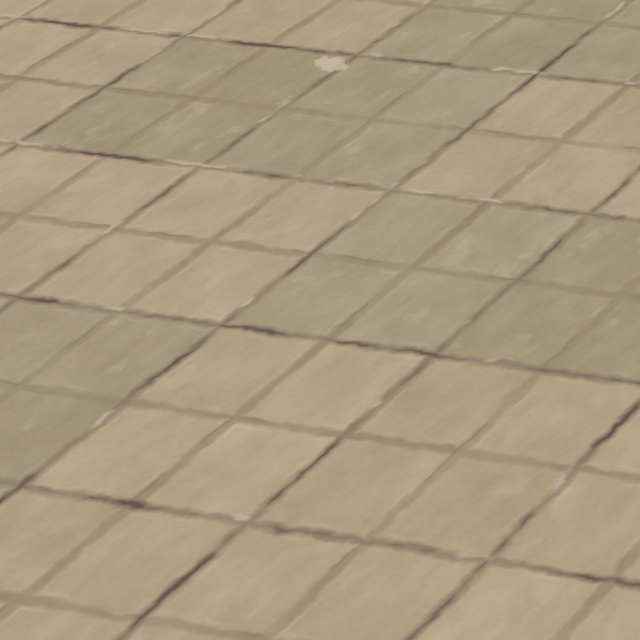
Give the GLSL for this texture, as a Shadertoy shader.

```glsl
vec2 hash2(vec2 p) {
    vec3 q = fract(p.xyx * vec3(0.1031, 0.1030, 0.0973));
    q += dot(q, q.yzx + 33.33);
    return fract((q.xx + q.yz) * q.zy);
}

// Gradient noise, centred on zero
float noise(vec2 p) {
    vec2 i = floor(p), f = fract(p);
    vec2 s = f * f * f * (f * (f * 6.0 - 15.0) + 10.0);
    vec2 e = vec2(0.0, 1.0);
    float a = dot(hash2(i) * 2.0 - 1.0, f);
    float b = dot(hash2(i + e.yx) * 2.0 - 1.0, f - e.yx);
    float c = dot(hash2(i + e) * 2.0 - 1.0, f - e);
    float d = dot(hash2(i + 1.0) * 2.0 - 1.0, f - 1.0);
    return mix(mix(a, b, s.x), mix(c, d, s.x), s.y);
}

float fbm(vec2 p) {
    float sum = 0.0, amp = 1.0;
    for (int i = 0; i < 5; i++) {
        sum += amp * noise(p);
        p = mat2(1.6, 1.2, -1.2, 1.6) * p + 17.3;
        amp *= 0.55;
    }
    return sum;
}

// Canvas position (y down) to slab units on the receding floor
vec2 floorPlane(vec2 q) {
    mat2 axes = mat2(0.2917, 0.0313, -0.293, 0.1706);
    return inverse(axes - outerProduct(q, vec2(-0.02, -0.08))) * (q - vec2(0.612, 0.297));
}

vec2 band(vec2 dist, vec2 halfWidth, vec2 soft) {
    return 1.0 - smoothstep(halfWidth - soft, halfWidth + soft, dist);
}

void mainImage(out vec4 fragColor, in vec2 fragCoord) {
    vec2 q = fragCoord / iResolution.xy;
    q.y = 1.0 - q.y;
    vec2 plane = floorPlane(q);
    vec2 pixel = 0.7 * fwidth(plane);

    // Worn, slightly wandering edges
    vec2 p = plane + 0.016 * vec2(noise(plane * 4.0), noise(plane * 4.0 + 31.0))
                   + 0.016 * vec2(noise(plane * 15.0 + 9.0), noise(plane * 15.0 + 53.0))
                   + 0.008 * vec2(noise(plane * 37.0), noise(plane * 37.0 + 14.0));
    vec2 slab = floor(p), quarter = floor(p * 2.0), lineId = floor(p + 0.5);
    vec2 slabDist = abs(p - lineId);
    vec2 quarterDist = abs(fract(p * 2.0 + 0.5) - 0.5) * 0.5;

    // Stone: warm tan slabs with an olive grey group
    bool grey = slab.y < 1.0 && slab.x > -3.0 &&
        (slab.y == -1.0 ? slab.x < 0.0 : slab.x >= slab.y * 0.5);
    vec3 col = grey ? vec3(0.645, 0.587, 0.485) : vec3(0.700, 0.630, 0.524);
    vec2 tint = hash2(slab + 40.0) - 0.5;
    col += tint.x * 0.018 + vec3(0.010, 0.0, -0.008) * tint.y;
    col += (hash2(quarter + 70.0).x - 0.5) * 0.016;
    if (slab == vec2(-1.0, 1.0)) col -= vec3(0.04, 0.036, 0.03);

    // Mottling, brushed streaks and grain
    col += 0.036 * fbm(plane * 3.0 + 5.0);
    col += 0.026 * fbm(plane * vec2(13.0, 6.0) + 80.0);
    col += 0.016 * noise(plane * 48.0);
    float scuff = smoothstep(0.25, 0.55, fbm(plane * vec2(6.0, 4.0) + 21.0));
    col = mix(col, vec3(0.75, 0.69, 0.59), 0.4 * scuff);

    // Thin pale rims beside the joints
    vec2 rim = band(abs(quarterDist - 0.04), vec2(0.006), vec2(0.010));
    col += 0.035 * max(rim.x, rim.y) * smoothstep(0.0, 0.35, noise(plane * 6.0 + 12.0));

    // Shallow grooves on every half slab, each axis fading on its own
    float wear = noise(plane * 7.0 + 60.0);
    vec2 groove = band(quarterDist, vec2(0.025, 0.021) + 0.016 * wear, vec2(0.009) + pixel);
    groove *= clamp(0.72 + 0.7 * vec2(noise(plane * 3.1 + 90.0), noise(plane * 3.1 + 7.0)), 0.3, 1.0);
    vec3 grooveColor = vec3(0.595, 0.525, 0.437) + 0.04 * noise(plane * 22.0);
    col = mix(col, grooveColor, max(groove.x, groove.y));

    // Thin ragged shadow under one lip of each groove
    vec2 lip = band(abs(fract(p * 2.0 + 0.5) * 0.5 - 0.25 + 0.013), vec2(0.004), vec2(0.005) + pixel);
    vec2 ragged = smoothstep(0.0, 0.3, vec2(noise(plane * 5.0 + 33.0), noise(plane * 5.0 + 47.0)));
    lip *= ragged;
    col = mix(col, vec3(0.50, 0.435, 0.375), 0.6 * max(lip.x, lip.y));

    // Narrow open cracks between whole slabs, broken along their length
    vec2 along = vec2(noise(vec2(p.y * 2.8, lineId.x * 7.3 + 0.4)),
                      noise(vec2(p.x * 2.8, lineId.y * 5.7 + 20.4)));
    vec2 chips = vec2(noise(plane * 11.0 + 3.0), noise(plane * 11.0 + 77.0));
    vec2 open = smoothstep(-0.15, 0.35, along + 0.5 * chips);
    vec2 shade = band(slabDist, vec2(0.017) + 0.012 * chips, vec2(0.009) + pixel);
    vec2 crack = band(slabDist, vec2(0.006) + 0.010 * along, vec2(0.004) + pixel);
    shade *= 0.2 + 0.4 * open;
    crack *= 0.12 + 0.68 * open;
    col = mix(col, vec3(0.50, 0.435, 0.38), max(shade.x, shade.y));
    col = mix(col, vec3(0.35, 0.30, 0.28), max(crack.x, crack.y));

    // Pale mortar left in patches, mostly toward the far left
    float far = smoothstep(0.75, 0.1, q.y + 0.4 * q.x);
    vec2 mortar = band(abs(p - lineId + 0.015), vec2(0.011) + 0.012 * chips, vec2(0.006) + pixel);
    mortar *= smoothstep(0.2 - 0.25 * far, 0.42 - 0.2 * far, 0.45 * chips.yx - along);
    col = mix(col, vec3(0.77, 0.71, 0.63), 0.8 * max(mortar.x, mortar.y));

    // Lump of spilled mortar on a far corner
    float lump = length((q - vec2(0.52, 0.1)) * vec2(1.0, 2.3)) + 0.02 * fbm(q * 45.0);
    col = mix(col, vec3(0.78, 0.72, 0.62), 0.85 * (1.0 - smoothstep(0.022, 0.032, lump)));

    fragColor = vec4(clamp(col, 0.0, 1.0), 1.0);
}
```
